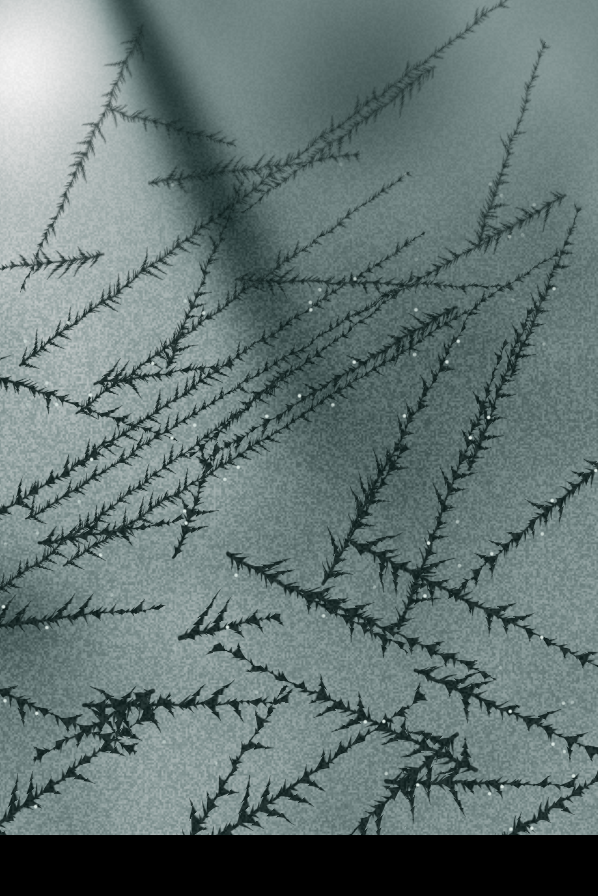
Reproduce this texture procedurally as a Shadertoy shader.

```glsl
// Feathery dark frost needles on a grey-green pane, with blurred branches behind and a black strip below.

const float STRIP_HEIGHT = 0.068;
const int FROND_COUNT = 38;
const int NEEDLE_COUNT = 6;
const float NEEDLE_ANGLE = 0.60;
const float FROND_SIZE_NEAR = 0.021;
const float FROND_SIZE_FAR = 0.010;
const float NEEDLE_SIZE = 0.0095;
const float BASE_LIGHT = 0.535;
const float GRAIN_CELLS = 480.0;
const float GRAIN_CONTRAST = 0.17;
const float SPARKLE_CELLS = 85.0;
const vec3 FROST_INK = vec3(0.085, 0.145, 0.140);
const vec3 SHADOW_TINT = vec3(-0.060, 0.014, 0.010);
const vec3 SPARKLE_COLOR = vec3(0.86, 0.91, 0.89);

float hash(vec2 p) {
    vec3 q = fract(p.xyx * 0.1031);
    q += dot(q, q.yzx + 33.33);
    return fract((q.x + q.y) * q.z);
}

float noise(vec2 p) {
    vec2 i = floor(p), f = fract(p);
    f = f * f * (3.0 - 2.0 * f);
    return mix(mix(hash(i), hash(i + vec2(1, 0)), f.x),
               mix(hash(i + vec2(0, 1)), hash(i + vec2(1, 1)), f.x), f.y);
}

float softSpot(vec2 p, vec2 center, vec2 radii) {
    vec2 q = (p - center) / radii;
    return exp(-dot(q, q));
}

// Slanted side barbs on both sides of a stem; q.x runs along it
float barbs(vec2 q, float len, float spacing, float reach, float tooth, float seed) {
    float side = step(0.0, q.y);
    float v = abs(q.y);
    float lean = mix(0.55, 0.95, side);
    float u = (q.x - v * lean) / spacing;
    float cell = floor(u);
    float start = cell * spacing / len;
    float rnd = hash(vec2(cell + seed * 7.3, side * 31.0 + seed));
    float jitter = 0.3 * (hash(vec2(cell + 57.0, seed + side * 11.0)) - 0.5);
    float tip = reach * (0.15 + 0.85 * rnd * rnd) * (1.0 - 0.7 * start);
    float offset = abs(fract(u) - 0.5 + jitter) * spacing / sqrt(1.0 + lean * lean);
    float jag = 0.35 + 0.65 * (1.0 - fract(v / tooth));
    float width = 0.27 * spacing * jag * (1.0 - v / tip);
    float d = max(offset - width, v - tip);
    return (start < 0.0 || start > 1.0) ? 1.0 : d;
}

// Distance to one feathered crystal
float frond(vec2 p, vec2 root, float angle, float len, float size, float seed) {
    vec2 dir = vec2(cos(angle), sin(angle));
    vec2 q = p - root;
    q = vec2(dot(q, dir), dot(q, vec2(-dir.y, dir.x)));
    float t = clamp(q.x / len, 0.0, 1.0);
    float stem = length(q - vec2(t * len, 0.0)) - size * 0.11 * (1.1 - t);
    float fine = barbs(q, len, size * 0.42, size * 0.9, size * 2.0, seed);
    float coarse = barbs(q, len, size * 1.25, size * 2.3, size * 0.42, seed + 40.0);
    return min(stem, min(fine, coarse));
}

float frostDistance(vec2 p, float aspect) {
    float d = 1.0;
    // Long, nearly parallel needles rising to the right
    for (int i = 0; i < NEEDLE_COUNT; i++) {
        float k = float(i);
        float r = hash(vec2(k, 3.0));
        vec2 root = vec2(-0.03 + 0.12 * hash(vec2(k, 8.0)), 0.31 + 0.052 * k + 0.03 * r);
        float len = 0.45 + 0.4 * hash(vec2(k, 5.0));
        d = min(d, frond(p, root, NEEDLE_ANGLE + 0.16 * (r - 0.5), len, NEEDLE_SIZE, k + 3.0));
    }
    // Scattered fronds in a few crystal directions
    for (int i = 0; i < FROND_COUNT; i++) {
        float k = float(i) + 1.0;
        vec2 spread = fract(k * vec2(0.7549, 0.5698));
        vec2 center = vec2(spread.x * aspect, 0.07 + 0.80 * pow(spread.y, 1.3));
        float family = hash(vec2(k, 21.0));
        float angle = family < 0.28 ? 0.08 : family < 0.52 ? 1.12 : family < 0.76 ? -0.36 : 0.62;
        angle += 0.3 * (hash(vec2(k, 33.0)) - 0.5);
        angle += 3.14159 * step(0.65, hash(vec2(k, 44.0)));
        float len = 0.11 + 0.23 * hash(vec2(k, 55.0));
        float size = mix(FROND_SIZE_NEAR, FROND_SIZE_FAR, smoothstep(0.1, 0.8, center.y));
        vec2 root = center - 0.5 * len * vec2(cos(angle), sin(angle));
        d = min(d, frond(p, root, angle, len, size, k + 60.0));
    }
    return d;
}

// Out-of-focus light and branches behind the pane
float backdrop(vec2 p) {
    float light = BASE_LIGHT + 0.16 * (noise(p * 5.0 + 4.0) - 0.5) + 0.07 * (noise(p * 13.0) - 0.5);
    light += 0.32 * softSpot(p, vec2(0.03, 0.95), vec2(0.12, 0.13));
    light += 0.13 * softSpot(p, vec2(0.04, 0.70), vec2(0.22, 0.22));
    light += 0.07 * softSpot(p, vec2(0.58, 0.84), vec2(0.16, 0.10));
    light -= 0.15 * softSpot(p, vec2(0.53, 0.58), vec2(0.22, 0.16));
    light -= 0.19 * softSpot(p, vec2(0.41, 0.91), vec2(0.10, 0.09));
    light -= 0.17 * softSpot(p, vec2(0.00, 0.31), vec2(0.07, 0.06));
    float drop = 1.0 - p.y;
    float branch = (p.x - 0.14 - 0.45 * drop) / (0.028 + 0.07 * drop);
    return light - 0.36 * exp(-branch * branch) * (1.0 - smoothstep(0.15, 0.65, drop));
}

void mainImage(out vec4 fragColor, in vec2 fragCoord) {
    vec2 p = fragCoord / iResolution.y;
    float aspect = iResolution.x / iResolution.y;
    float pixel = 1.0 / iResolution.y;
    float far = smoothstep(0.55, 0.95, p.y);

    // Backdrop with grain that fades out of focus
    float grain = noise(p * GRAIN_CELLS) - 0.5;
    float light = backdrop(p) + grain * GRAIN_CONTRAST * mix(1.0, 0.2, far);
    vec3 color = vec3(light) + SHADOW_TINT * (1.0 - smoothstep(0.5, 0.95, light));

    // Frost crystals
    vec2 wobble = vec2(noise(p * 70.0), noise(p * 70.0 + 19.0)) - 0.5;
    float d = frostDistance(p + 0.004 * wobble, aspect);
    float blur = max(pixel, mix(0.0011, 0.0028, far));
    float ink = (1.0 - smoothstep(-blur, blur, d)) * mix(0.95, 0.65, far);
    color = mix(color, FROST_INK + 0.12 * grain, ink);

    // Ice glints close to the crystals
    vec2 cell = floor(p * SPARKLE_CELLS);
    vec2 spot = 0.3 + 0.4 * vec2(hash(cell + 5.0), hash(cell + 71.0));
    float glint = length(fract(p * SPARKLE_CELLS) - spot) / SPARKLE_CELLS;
    float lit = step(0.965, hash(cell + 13.0)) * (1.0 - smoothstep(0.0, 0.02, d)) * (1.0 - far);
    color = mix(color, SPARKLE_COLOR, lit * (1.0 - smoothstep(0.0008, 0.0030, glint)));

    color *= smoothstep(-0.5 * pixel, 0.5 * pixel, p.y - STRIP_HEIGHT);
    fragColor = vec4(clamp(color, 0.0, 1.0), 1.0);
}
```
